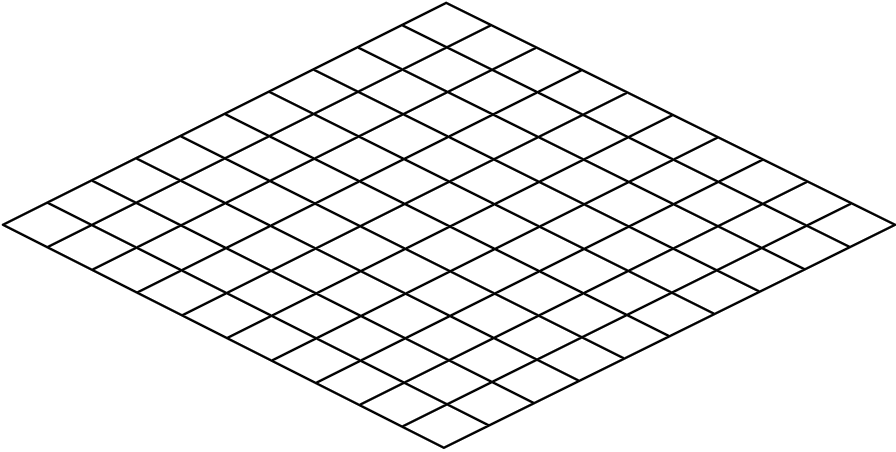
A Shadertoy shader for this pattern:

```glsl
// Draws a flat ten by ten isometric grid of thin black lines on white.

// Canvas units: x spans 0..1, y spans 0..ASPECT
const float ASPECT = 0.5039;
const int CELLS = 10;
const float HALF_WIDTH = 0.00135;

// Corners of the diamond
const vec2 TOP = vec2(0.4980, 0.5007);
const vec2 LEFT = vec2(0.0033, 0.2533);
const vec2 RIGHT = vec2(0.9990, 0.2533);
const vec2 BOTTOM = vec2(0.4954, 0.0047);

// Slight unevenness of the spacing along two edges
const float LOWER_SKEW = 0.065;
const float UPPER_SKEW = 0.04;

const vec3 PAPER = vec3(1.0);
const vec3 INK = vec3(0.01);

float segmentDistance(vec2 p, vec2 a, vec2 b) {
    vec2 ap = p - a;
    vec2 ab = b - a;
    float along = clamp(dot(ap, ab) / dot(ab, ab), 0.0, 1.0);
    return length(ap - ab * along);
}

// Shifts inner stops along an edge while keeping both ends fixed
float skewed(float t, float amount) {
    return t + amount * t * t * (1.0 - t);
}

// Distance to the nearest line of both families
float gridDistance(vec2 p) {
    float nearest = 1.0;
    for (int i = 0; i <= CELLS; i++) {
        float t = float(i) / float(CELLS);
        vec2 fallStart = mix(LEFT, TOP, t);
        vec2 fallEnd = mix(BOTTOM, RIGHT, t);
        vec2 riseStart = mix(LEFT, BOTTOM, skewed(t, LOWER_SKEW));
        vec2 riseEnd = mix(TOP, RIGHT, skewed(t, UPPER_SKEW));
        nearest = min(nearest, segmentDistance(p, fallStart, fallEnd));
        nearest = min(nearest, segmentDistance(p, riseStart, riseEnd));
    }
    return nearest;
}

void mainImage(out vec4 fragColor, in vec2 fragCoord) {
    vec2 p = fragCoord / iResolution.xy * vec2(1.0, ASPECT);

    // Line coverage with an edge one pixel wide
    float pixel = 1.0 / iResolution.x;
    float coverage = clamp(0.5 + (HALF_WIDTH - gridDistance(p)) / pixel, 0.0, 1.0);

    fragColor = vec4(mix(PAPER, INK, coverage), 1.0);
}
```
